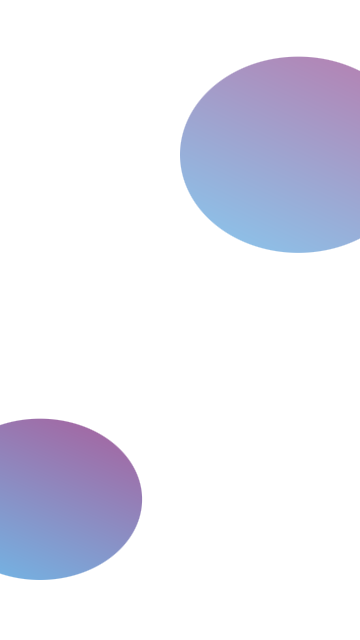
Write a Shadertoy shader that draws this background.

```glsl
const vec3 PAPER = vec3(1.0);
const vec3 SKY_BLUE = vec3(0.46, 0.69, 0.88);
const vec3 PLUM = vec3(0.63, 0.42, 0.65);

// Centres and radii as fractions of the canvas
const vec2 UPPER_CENTER = vec2(0.8287, 0.7582);
const vec2 UPPER_RADII = vec2(0.3287, 0.1533);
const float UPPER_OPACITY = 0.82;

const vec2 LOWER_CENTER = vec2(0.1111, 0.2198);
const vec2 LOWER_RADII = vec2(0.2836, 0.1260);
const float LOWER_OPACITY = 1.0;

// Gradient direction inside each ellipse, from blue to plum
const vec2 GRADIENT_AXIS = vec2(0.49, 0.87);

// Lays one gradient-filled ellipse over the base colour
vec3 paintEllipse(vec3 base, vec2 uv, vec2 center, vec2 radii, float opacity) {
    vec2 local = (uv - center) / radii;
    float edge = length(local) - 1.0;
    float coverage = clamp(0.5 - edge / fwidth(edge), 0.0, 1.0);
    float blend = clamp(0.5 + 0.5 * dot(local, GRADIENT_AXIS), 0.0, 1.0);
    return mix(base, mix(SKY_BLUE, PLUM, blend), coverage * opacity);
}

void mainImage(out vec4 fragColor, in vec2 fragCoord) {
    vec2 uv = fragCoord / iResolution.xy;
    vec3 color = PAPER;
    color = paintEllipse(color, uv, UPPER_CENTER, UPPER_RADII, UPPER_OPACITY);
    color = paintEllipse(color, uv, LOWER_CENTER, LOWER_RADII, LOWER_OPACITY);
    fragColor = vec4(color, 1.0);
}
```
